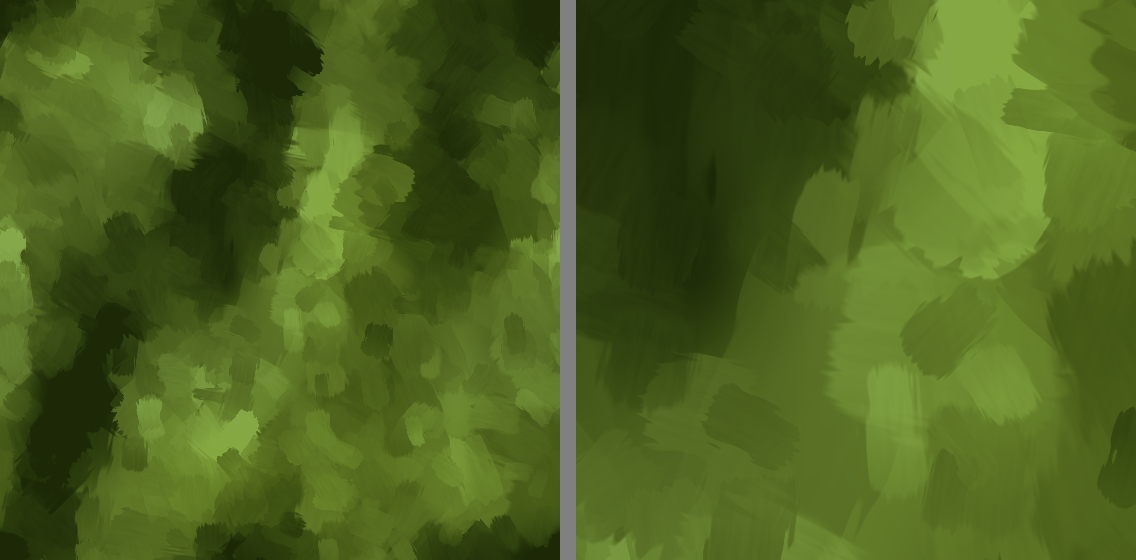
Left, the full canvas; right, a detail of the centre.
Write a three.js fragment shader that draws this texture.

```glsl
varying vec2 vUv;

// Palette, from deep shade to sunlit leaf
const vec3 SHADE  = vec3(0.15, 0.21, 0.04);
const vec3 MOSS   = vec3(0.22, 0.30, 0.07);
const vec3 LEAF   = vec3(0.29, 0.37, 0.10);
const vec3 GRASS  = vec3(0.35, 0.44, 0.14);
const vec3 SPRING = vec3(0.41, 0.52, 0.18);
const vec3 LIGHT  = vec3(0.49, 0.62, 0.25);

// Large light and dark masses
const float MEAN_TONE = 0.405;
const vec3 WAVE_AMOUNT = vec3(0.26, 0.10, 0.08);
const float CLOUD_AMOUNT = 1.1;
const float CLOUD_CELLS = 5.0;

// Brush dabs
const int LAYERS = 7;
const float FIRST_CELLS = 4.0;
const float CELL_GROWTH = 1.26;
const float TONE_JITTER = 0.42;
const float STROKE_ANGLE = 1.9;
const float ANGLE_SPREAD = 2.3;
const float RAGGEDNESS = 0.45;
const float BRISTLES = 13.0;
const float STREAK_TONE = 0.10;
const float HUE_SHIFT = 0.3;

const float TAU = 6.2831853;
const float LOCAL_PERIOD = 256.0;

vec4 hash4(vec2 p) {
  vec4 h = fract(p.xyxy * vec4(0.1031, 0.1030, 0.0973, 0.1099));
  h += dot(h, h.wzxy + 33.33);
  return fract((h.xxyz + h.yzzw) * h.zywx);
}

vec2 wrapCell(vec2 cell, float period) {
  return floor(mod(cell + 0.5, period));
}

// Value noise that repeats after a whole number of cells
float noise(vec2 p, float period) {
  vec2 i = floor(p);
  vec2 f = p - i;
  f = f * f * (3.0 - 2.0 * f);
  vec2 a = wrapCell(i, period);
  vec2 b = wrapCell(i + 1.0, period);
  return mix(mix(hash4(a).x, hash4(vec2(b.x, a.y)).x, f.x),
             mix(hash4(vec2(a.x, b.y)).x, hash4(b).x, f.x), f.y);
}

// Tone of the underlying foliage masses
float massTone(vec2 p) {
  vec3 waves = cos(TAU * vec3(2.0 * p.x - p.y - 0.48,
                              3.0 * p.x - 0.85,
                              p.x + 2.0 * p.y));
  float cloud = 0.5 * noise(p * CLOUD_CELLS, CLOUD_CELLS)
              + 0.5 * noise(p * CLOUD_CELLS * 2.0, CLOUD_CELLS * 2.0);
  return MEAN_TONE + dot(waves, WAVE_AMOUNT) + CLOUD_AMOUNT * (cloud - 0.5);
}

float roundedBox(vec2 p, vec2 halfSize, float radius) {
  vec2 q = abs(p) - halfSize + radius;
  return length(max(q, 0.0)) + min(max(q.x, q.y), 0.0) - radius;
}

// Lays one ragged stroke over the tone painted so far
float paintDab(float tone, vec2 p, vec2 center, float cellSize, vec4 look, vec4 touch) {
  float flip = step(0.5, fract(look.z * 7.0));
  float angle = STROKE_ANGLE + ANGLE_SPREAD * (look.z - 0.5) + 0.5 * TAU * flip;
  vec2 axis = vec2(cos(angle), sin(angle));
  vec2 q = vec2(dot(p - center, axis), dot(p - center, vec2(-axis.y, axis.x)));

  float halfLength = cellSize * mix(0.5, 0.75, touch.x);
  float halfWidth = halfLength * mix(0.55, 0.95, touch.y);
  float dist = roundedBox(q, vec2(halfLength, halfWidth), halfWidth * 0.75);
  if (dist > 0.0) return tone;

  vec2 grain = q / halfLength;
  vec2 seed = floor(look.xy * 90.0) + 60.0;
  float bristle = noise(grain * vec2(2.0, BRISTLES) + seed, LOCAL_PERIOD);
  float fine = noise(grain * vec2(3.5, BRISTLES * 2.3) + seed.yx, LOCAL_PERIOD);
  float lump = noise(grain * 2.5 + seed, LOCAL_PERIOD);
  float ragged = 0.35 * bristle + 0.25 * fine + 0.4 * lump;
  dist += halfLength * RAGGEDNESS * ragged;

  float softness = halfLength * mix(0.03, 0.22, touch.z * touch.z);
  float trail = mix(1.0, 0.4, smoothstep(-0.5, 1.0, grain.x));
  float opacity = smoothstep(0.0, softness, -dist) * mix(0.45, 0.95, touch.w) * trail;

  // Few bright accents, many slightly darker dabs, calm in the shade
  float mass = massTone(center);
  float accent = 1.5 * look.w * look.w - 0.5;
  float jitter = accent * TONE_JITTER * (0.25 + clamp(mass, 0.0, 0.9));
  float streak = (0.6 * bristle + 0.4 * fine - 0.5) * STREAK_TONE;
  return mix(tone, mass + jitter + streak, opacity);
}

vec3 foliageColor(float tone) {
  float s = tone * 5.0;
  vec3 c = mix(SHADE, MOSS, clamp(s, -0.6, 1.0));
  c = mix(c, LEAF, clamp(s - 1.0, 0.0, 1.0));
  c = mix(c, GRASS, clamp(s - 2.0, 0.0, 1.0));
  c = mix(c, SPRING, clamp(s - 3.0, 0.0, 1.0));
  return mix(c, LIGHT, clamp(s - 4.0, 0.0, 1.4));
}

void main() {
  float tone = massTone(vUv);

  // Broad dabs first, smaller and sparser ones on top
  for (int k = 0; k < LAYERS; k++) {
    float layer = float(k);
    float cells = floor(FIRST_CELLS * pow(CELL_GROWTH, layer) + 0.5);
    float density = 0.95 - 0.07 * layer;
    vec2 home = floor(vUv * cells);
    for (int n = 0; n < 9; n++) {
      vec2 cell = home + vec2(mod(float(n) + 0.1, 3.0) - 1.1, floor((float(n) + 0.1) / 3.0) - 1.0);
      cell = floor(cell + 0.5);
      vec2 id = wrapCell(cell, cells) + 37.0 * (layer + 1.0);
      if (hash4(id + 411.0).x > density) continue;
      vec4 look = hash4(id);
      vec2 center = (cell + look.xy) / cells;
      tone = paintDab(tone, vUv, center, 1.0 / cells, look, hash4(id + 173.0));
    }
  }

  // Some patches lean to a purer green
  vec3 color = foliageColor(tone);
  float purity = noise(vUv * 4.0 + 0.5, 4.0) - 0.5;
  color.b *= 1.0 - HUE_SHIFT * purity;
  gl_FragColor = vec4(color, 1.0);
}
```
